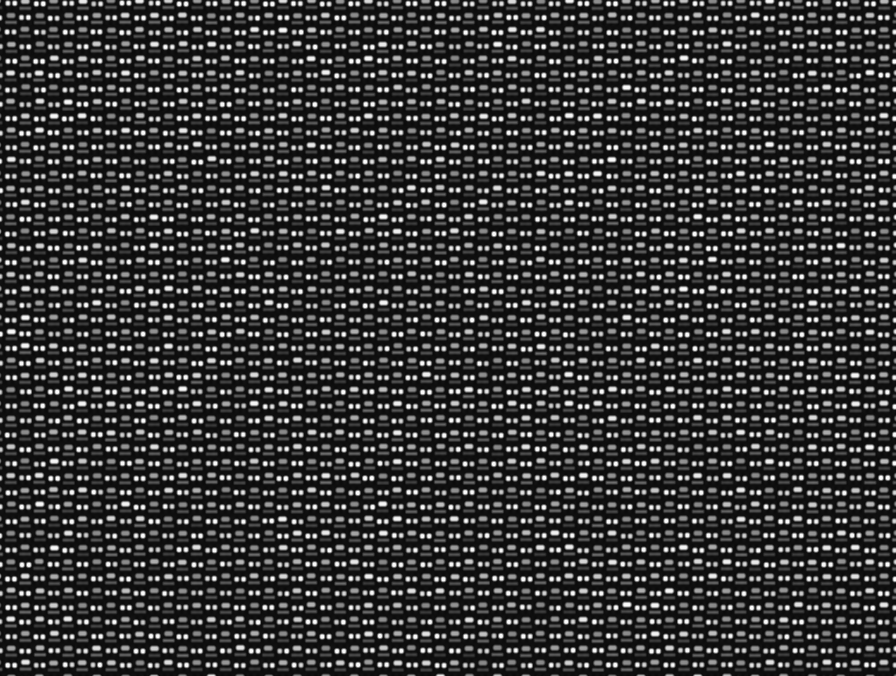
This texture is drawn by a WebGL 1 fragment shader. Its source:

```glsl
precision highp float;

uniform vec2 u_resolution;

const vec2 REPEATS = vec2(31.3, 23.5);      // full weave repeats across and up
const vec2 PHASE = vec2(0.384, 0.377);      // position of the first stitch pair
const vec3 GROUND = vec3(0.055);
const vec3 THREAD = vec3(0.98);
const vec2 DOT_SIZE = vec2(0.155, 0.165);   // half sizes, in half repeats
const float DOT_OFFSET = 0.24;
const vec2 OVAL_SIZE = vec2(0.3, 0.17);
const float OVAL_LIFT = 0.18;
const vec2 BAR_SIZE = vec2(0.4, 0.1);
const float BAR_DROP = 0.3;
const float SOFTNESS = 0.11;
const float JITTER = 0.07;
const float UNEVENNESS = 0.02;

float hash(vec2 p) {
  vec3 q = fract(vec3(p.xyx) * vec3(0.1031, 0.103, 0.0973));
  q += dot(q, q.yzx + 33.33);
  return fract((q.x + q.y) * q.z);
}

// Soft coverage of a box with rounded corners
float stitch(vec2 p, vec2 halfSize, float radius, float blur) {
  vec2 d = abs(p) - halfSize + radius;
  float dist = length(max(d, 0.0)) + min(max(d.x, d.y), 0.0) - radius;
  return 1.0 - smoothstep(-blur, blur, dist);
}

// Broad, slow changes in yarn brightness
float unevenness(vec2 p) {
  return 0.5 * sin(p.x * 0.31 + 1.7 * sin(p.y * 0.19))
       + 0.3 * sin(p.y * 0.53 + 1.3 * sin(p.x * 0.23) + 2.0)
       + 0.2 * sin(p.x * 0.87 - p.y * 0.71);
}

void main() {
  vec2 uv = gl_FragCoord.xy / u_resolution;
  vec2 p = 2.0 * (uv * REPEATS - PHASE);
  vec2 pixel = 2.0 * REPEATS / u_resolution;
  float blur = max(SOFTNESS, 0.7 * max(pixel.x, pixel.y));

  // Stitch pairs and ovals alternate like a checkerboard
  vec2 cell = floor(p + 0.5);
  vec2 q = p - cell;
  float isOval = mod(cell.x + cell.y, 2.0);
  float tone = 1.0 + UNEVENNESS * unevenness(cell);

  // Each stitch sits slightly off its place
  q += JITTER * (vec2(hash(cell + 411.0), hash(cell + 523.0)) - 0.5);

  // Bright pair, each dot with its own strength
  float side = q.x < 0.0 ? -1.0 : 1.0;
  float dotWear = hash(cell + vec2(101.0 + 40.0 * side, 57.0));
  float dotTone = mix(0.8, 1.15, dotWear);
  float pair = dotTone * stitch(vec2(abs(q.x) - DOT_OFFSET, q.y), DOT_SIZE, 0.13, blur);

  // Dimmer oval above a faint crossing thread
  float ovalWear = hash(cell + vec2(211.0, 131.0));
  float ovalTone = mix(0.52, 1.0, ovalWear * ovalWear);
  float oval = ovalTone * stitch(q - vec2(0.0, OVAL_LIFT), OVAL_SIZE, 0.16, blur);
  float barTone = mix(0.18, 0.4, hash(cell + vec2(317.0, 173.0)));
  float bar = barTone * stitch(q + vec2(0.0, BAR_DROP), BAR_SIZE, 0.08, blur);

  float light = mix(pair, max(oval, bar), isOval) * tone;

  // Faint fibre texture in the dark yarn
  float fibre = 0.012 * sin(p.x * 12.6 + 2.0 * hash(cell)) * sin(p.y * 6.3);
  vec3 color = mix(GROUND + fibre, THREAD, clamp(light, 0.0, 1.0));
  gl_FragColor = vec4(color, 1.0);
}
```
